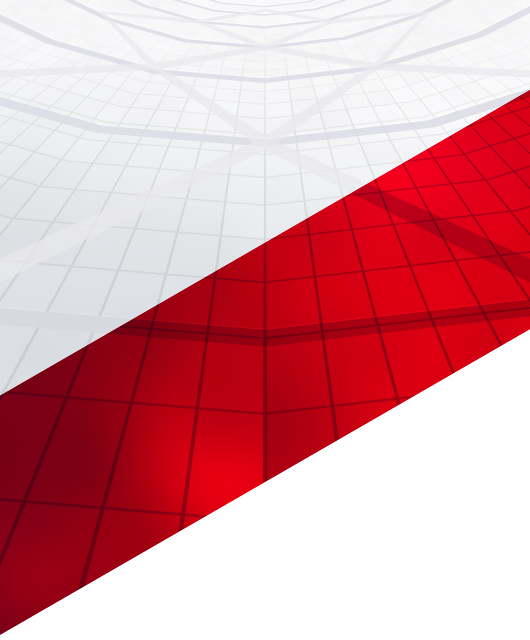
A Shadertoy shader for this background:

```glsl
const float SHEET = 770.0;            // canvas height in design units
const float BAND_TOP = 292.0;         // band edges, measured down the centre line
const float BAND_BOTTOM = 580.0;
const float BAND_SLOPE = 0.577;
const float VANISH = 110.0;           // vanishing point height above the canvas
const float RADIAL_GAP = 0.1353;      // mullion spacing per unit of depth
const float RING_GAP = 0.000289;      // ring spacing in inverse depth
const float RING_PHASE = 0.693;
const vec3 PAPER = vec3(1.0);
const vec3 GLASS_HIGH = vec3(0.972, 0.972, 0.978);
const vec3 GLASS_LOW = vec3(0.855, 0.868, 0.885);
const vec3 STEEL_RING = vec3(0.868, 0.868, 0.902);
const vec3 STEEL_DIAGONAL = vec3(0.914, 0.914, 0.930);
const float RED_DARK = 0.46;
const float RED_BRIGHT = 0.85;
const float BEAM_APEX[7] = float[](407.0, 172.0, 97.0, 57.0, 33.0, 18.0, 8.0);

// Nodes of the right half of the lattice, mirrored across the centre
const vec2 NODE[8] = vec2[](vec2(0, 172), vec2(325, 328), vec2(133, 80), vec2(0, 57),
                           vec2(325, 89), vec2(196, 15), vec2(80, 26), vec2(0, 12));
const ivec2 STRUT[8] = ivec2[](ivec2(0, 1), ivec2(0, 2), ivec2(2, 3), ivec2(2, 4),
                              ivec2(2, 5), ivec2(3, 6), ivec2(6, 5), ivec2(6, 7));

float hash(vec2 p) {
    vec3 q = fract(vec3(p.xyx) * 0.1031);
    q += dot(q, q.yzx + 33.33);
    return fract((q.x + q.y) * q.z);
}

float noise(vec2 p) {
    vec2 i = floor(p), f = fract(p);
    f = f * f * (3.0 - 2.0 * f);
    return mix(mix(hash(i), hash(i + vec2(1, 0)), f.x),
               mix(hash(i + vec2(0, 1)), hash(i + vec2(1, 1)), f.x), f.y);
}

float stroke(float dist, float halfWidth, float px) {
    return clamp((halfWidth - abs(dist)) / px + 0.5, 0.0, 1.0) * min(1.0, 2.0 * halfWidth / px);
}

float glow(vec2 p, vec2 centre, vec2 radius) {
    vec2 d = (p - centre) / radius;
    return exp(-dot(d, d));
}

float segmentDistance(vec2 p, vec2 a, vec2 b) {
    vec2 ab = b - a;
    return length(p - a - ab * clamp(dot(p - a, ab) / dot(ab, ab), 0.0, 1.0));
}

// Height at which the faceted ring through p crosses the centre line
float ringApex(vec2 p) {
    float x = abs(p.x);
    float inner = p.y + x * (p.x < 0.0 ? 0.083 : 0.115);
    float middle = inner + 0.2 * (x - 45.0);
    float outer = middle + 0.19 * (x - 87.75);
    return max(inner, max(middle / 1.18, outer / 1.513));
}

void mainImage(out vec4 fragColor, in vec2 fragCoord) {
    float px = SHEET / iResolution.y;
    vec2 p = vec2(fragCoord.x - 0.5 * iResolution.x, iResolution.y - fragCoord.y) * px;
    float apex = ringApex(p);
    float depth = p.y + VANISH;

    // Window grid in perspective
    float radial = p.x / (RADIAL_GAP * depth);
    float ringDepth = apex + VANISH;
    float ring = 1.0 / (ringDepth * RING_GAP) - RING_PHASE;
    float radialDist = (fract(radial + 0.5) - 0.5) * RADIAL_GAP * depth;
    float ringDist = (fract(ring + 0.5) - 0.5) * RING_GAP * ringDepth * ringDepth;
    float mullion = stroke(radialDist, 0.0036 * depth, px);
    float transom = stroke(ringDist, 0.0024 * ringDepth, px);
    float grid = max(mullion, 0.8 * transom) * smoothstep(-20.0, 150.0, p.y);
    float panel = hash(floor(vec2(radial, ring)) + 40.0) - 0.5;
    float cloud = noise(p / 70.0 + 20.0) - 0.5;

    // Ring beams with a fine lit upper rim
    float beam = 0.0, rim = 0.0;
    for (int i = 0; i < 7; i++) {
        float halfWidth = 0.6 + 0.0235 * BEAM_APEX[i];
        float d = apex - BEAM_APEX[i];
        beam = max(beam, stroke(d, halfWidth, px));
        rim = max(rim, stroke(d + halfWidth + 0.6, 0.6, px));
    }

    // Diagonal struts
    float strut = 0.0;
    vec2 mirrored = vec2(abs(p.x), p.y);
    for (int i = 0; i < 8; i++) {
        float d = segmentDistance(mirrored, NODE[STRUT[i].x], NODE[STRUT[i].y]);
        strut = max(strut, stroke(d, 1.2 + 0.036 * max(p.y, 0.0), px));
    }

    // Pale glass
    float shade = smoothstep(40.0, 470.0, p.y - 0.22 * p.x);
    vec3 pale = mix(GLASS_HIGH, GLASS_LOW, shade) + 0.012 * panel + 0.02 * cloud;
    pale *= 1.0 - 0.075 * grid;
    pale = mix(pale, mix(STEEL_RING, GLASS_LOW * 0.98, smoothstep(200.0, 380.0, p.y)), 0.9 * beam);
    pale = mix(pale, mix(STEEL_DIAGONAL, pale, 0.2), 0.9 * strut);
    pale += 0.02 * rim;

    // Red glass, with reflections on either side of the central fold
    float left = 1.0 - smoothstep(-px, px, p.x);
    float light = mix(RED_DARK, RED_BRIGHT, smoothstep(-320.0, 170.0, p.x));
    light += 0.22 * left * glow(p, vec2(-55, 595), vec2(85, 65));
    light += 0.12 * left * glow(p, vec2(-110, 510), vec2(60, 70));
    light += 0.11 * glow(p, vec2(-270, 690), vec2(120, 80));
    light += 0.10 * glow(p, vec2(175, 205), vec2(90, 60));
    light -= 0.11 * (1.0 - left) * glow(p, vec2(15, 520), vec2(100, 90));
    light += 0.025 * panel + 0.05 * cloud;
    light *= (1.0 - 0.30 * grid) * (1.0 - 0.19 * max(beam, strut));
    vec3 red = vec3(light, 0.0, 0.065 + 0.05 * glow(p, vec2(190, 190), vec2(180, 100)));
    red.b += 0.02 * smoothstep(-120.0, -320.0, p.x);
    red += vec3(0.06, 0.025, 0.03) * rim;

    // Diagonal cuts
    float cut = p.y + BAND_SLOPE * p.x;
    float edge = px * 0.6;
    vec3 color = mix(pale, red, smoothstep(-edge, edge, cut - BAND_TOP));
    color = mix(color, PAPER, smoothstep(-edge, edge, cut - BAND_BOTTOM));
    fragColor = vec4(clamp(color, 0.0, 1.0), 1.0);
}
```
